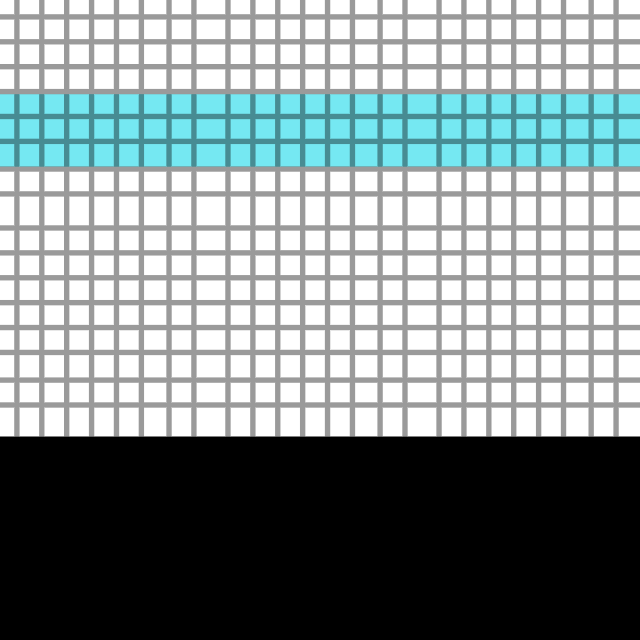
Write a WebGL 1 fragment shader that draws this pattern.

```glsl
precision highp float;
// A grey wire grid on white with a cyan band, above a black floor.
uniform vec2 u_resolution;

// Distance to the nearest line: groups of eight, with a wider gap between groups.
float lineDistance(float x) {
  float local = mod(x - 0.0064, 0.3298) - 0.02;
  float nearest = 1.0;
  for (int i = 0; i < 8; i++) {
    float k = float(i);
    float center = 0.0389 * k + 0.0043 * step(5.5, k);
    nearest = min(nearest, abs(local - center));
  }
  return nearest;
}

// Antialiased coverage; edge is negative inside the shape.
float cover(float edge, float pixel) {
  return clamp(0.5 - edge / pixel, 0.0, 1.0);
}

void main() {
  vec2 uv = gl_FragCoord.xy / u_resolution;
  float depth = 1.0 - uv.y;
  vec2 pixel = 1.0 / u_resolution;

  // Cyan band on white paper
  float band = cover(abs(depth - 0.2038) - 0.0567, pixel.y);
  vec3 color = mix(vec3(1.0), vec3(0.46, 0.91, 0.95), band);

  // Grid lines darken whatever lies under them
  float halfWidth = 0.0042;
  float columns = cover(lineDistance(uv.x) - halfWidth, pixel.x);
  float rows = cover(lineDistance(depth) - halfWidth, pixel.y);
  color *= mix(1.0, 0.605, max(columns, rows));

  // Black floor
  color *= cover(depth - 0.6823, pixel.y);

  gl_FragColor = vec4(color, 1.0);
}
```
